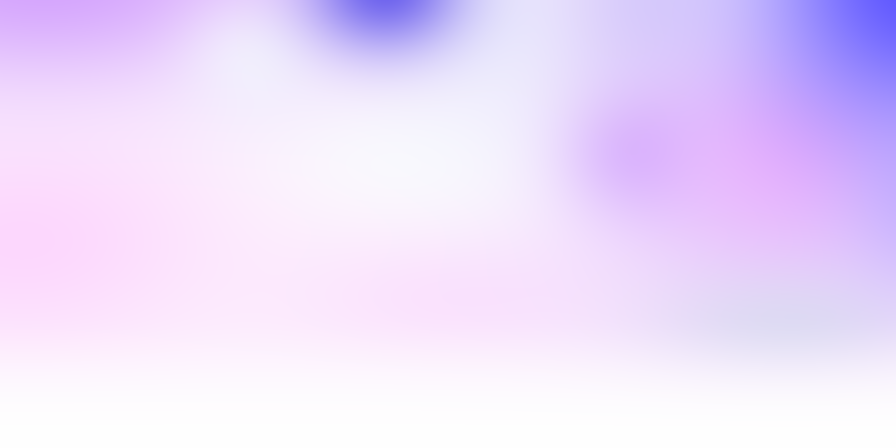
Give the GLSL for this background, as a WebGL 1 fragment shader.

```glsl
precision highp float;
// Soft pastel mesh gradient: violet, pink and blue glows fading to white below.

uniform vec2 u_resolution;

// Elliptical Gaussian falloff, 1 at the centre.
float glow(vec2 p, vec2 centre, vec2 radius) {
  vec2 d = (p - centre) / radius;
  return exp(-dot(d, d));
}

void main() {
  // The canvas spans 2 by 1 units.
  vec2 p = gl_FragCoord.xy / u_resolution * vec2(2.0, 1.0);
  vec3 color = vec3(0.99, 0.955, 0.995);

  // Broad pink and lavender washes
  color = mix(color, vec3(0.99, 0.83, 0.99), 0.9 * glow(p, vec2(0.05, 0.46), vec2(0.45, 0.25)));
  color = mix(color, vec3(0.98, 0.87, 0.99), 0.8 * glow(p, vec2(1.0, 0.34), vec2(0.4, 0.16)));
  color = mix(color, vec3(0.90, 0.78, 0.99), 0.9 * glow(p, vec2(1.75, 0.55), vec2(0.45, 0.38)));
  color = mix(color, vec3(0.85, 0.86, 0.94), 0.8 * glow(p, vec2(1.76, 0.28), vec2(0.28, 0.13)));

  // Pale centre and upper haze
  color = mix(color, vec3(0.98, 0.985, 0.99), 0.9 * glow(p, vec2(0.92, 0.66), vec2(0.3, 0.15)));
  color = mix(color, vec3(0.93, 0.94, 0.99), 0.9 * glow(p, vec2(1.13, 0.95), vec2(0.25, 0.3)));
  color = mix(color, vec3(0.84, 0.79, 0.98), 0.8 * glow(p, vec2(1.42, 1.0), vec2(0.2, 0.25)));

  // Violet, white and blue along the top left
  color = mix(color, vec3(0.83, 0.64, 0.99), glow(p, vec2(0.1, 1.05), vec2(0.6, 0.24)));
  color = mix(color, vec3(0.95, 0.95, 0.99), 0.85 * glow(p, vec2(0.57, 0.86), vec2(0.16, 0.14)));
  color = mix(color, vec3(0.42, 0.38, 0.93), glow(p, vec2(0.86, 1.03), vec2(0.17, 0.14)));

  // Violet and pink pair on the right, with the blue corner
  color = mix(color, vec3(0.84, 0.69, 0.99), 0.9 * glow(p, vec2(1.43, 0.66), vec2(0.17, 0.15)));
  color = mix(color, vec3(0.95, 0.72, 0.99), 0.9 * glow(p, vec2(1.75, 0.66), vec2(0.24, 0.2)));
  color = mix(color, vec3(0.76, 0.68, 1.0), 0.6 * glow(p, vec2(2.05, 0.52), vec2(0.15, 0.2)));
  color = mix(color, vec3(0.36, 0.33, 1.0), glow(p, vec2(2.05, 1.05), vec2(0.36, 0.35)));

  // White fade at the bottom
  color = mix(vec3(0.995), color, smoothstep(0.03, 0.3, p.y));

  gl_FragColor = vec4(color, 1.0);
}
```
